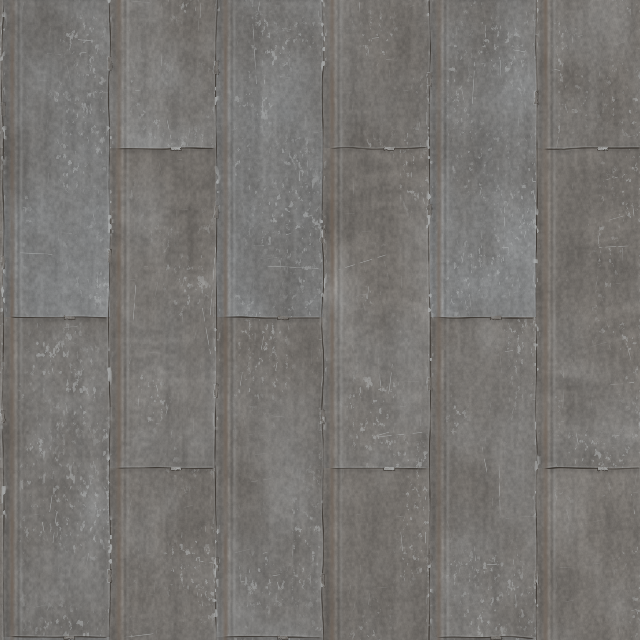
Write a three.js fragment shader that draws this texture.

```glsl
// Weathered zinc cladding: six columns of tall sheets with staggered joints.
// Folded seams, clips and joints come from box distances; grain, stains,
// buckling and scratches come from value noise and hashed line segments.
#define COLUMNS 6.0
#define ROWS 2.0
#define SEAM_SHIFT 0.0045
#define EVEN_JOINT 0.004
#define ODD_JOINT 0.268
#define SOFT 0.0011
#define WARM_ZINC vec3(0.462, 0.446, 0.428)
#define COOL_ZINC vec3(0.485, 0.490, 0.492)
#define RUST vec3(0.435, 0.380, 0.335)
#define PALE vec3(0.700, 0.710, 0.710)
#define GAP vec3(0.220, 0.200, 0.180)

varying vec2 vUv;

float hash(vec2 p) { return fract(sin(dot(p, vec2(127.1, 311.7))) * 43758.5453); }

float noise(vec2 p) {
  vec2 i = floor(p), f = fract(p);
  f = f * f * (3.0 - 2.0 * f);
  return mix(mix(hash(i), hash(i + vec2(1, 0)), f.x),
             mix(hash(i + vec2(0, 1)), hash(i + vec2(1, 1)), f.x), f.y);
}

float fbm(vec2 p) {
  float sum = 0.0, amp = 0.5;
  for (int i = 0; i < 5; i++) {
    sum += amp * noise(p);
    p = p * 2.03 + 17.3;
    amp *= 0.5;
  }
  return sum;
}

float boxDistance(vec2 p, vec2 halfSize) {
  vec2 d = abs(p) - halfSize;
  return length(max(d, 0.0)) + min(max(d.x, d.y), 0.0);
}

float band(float x, float center, float width) {
  float d = (x - center) / width;
  return exp(-d * d);
}

float stroke(float d, float width) { return 1.0 - smoothstep(width, width + SOFT, d); }

// One random upright or level segment per grid cell, broken by noise
float scratches(vec2 p, float cells, float amount, float seed) {
  float mark = 0.0;
  for (int k = 0; k < 9; k++) {
    vec2 id = floor(p * cells) + vec2(mod(float(k), 3.0), floor(float(k) / 3.0)) - 1.0;
    vec2 center = (id + vec2(hash(id + seed + 3.1), hash(id + seed + 7.7))) / cells;
    float angle = (hash(id + seed + 5.3) - 0.5) * 0.5 + 1.5 * step(0.65, hash(id + seed + 9.2));
    vec2 dir = vec2(sin(angle), cos(angle)), q = p - center;
    float reach = (0.1 + 0.35 * hash(id + seed + 1.9)) / cells;
    float d = length(q - dir * clamp(dot(q, dir), -reach, reach));
    mark = max(mark, stroke(d, 0.0001) * step(hash(id + seed), amount));
  }
  return mark * smoothstep(0.3, 0.6, noise(p * 140.0 + seed));
}

void main() {
  // Sheet layout: u runs right from the seam, joint is signed height above it
  vec2 p = vUv;
  float across = (p.x - SEAM_SHIFT) * COLUMNS;
  float column = mod(floor(across), COLUMNS), odd = mod(column, 2.0);
  float u = fract(across) / COLUMNS;
  float up = (p.y - mix(EVEN_JOINT, ODD_JOINT, odd)) * ROWS;
  float row = mod(floor(up), ROWS), v = fract(up);
  float joint = (fract(up + 0.5) - 0.5) / ROWS;
  vec2 jointId = vec2(column, mod(floor(up + 0.5), ROWS));
  float tone = hash(vec2(column, row) + 4.0);

  // Base metal: cool or warm sheet, clouds, streaks, grain and buckling
  vec2 q = p + vec2(column, row) * 3.7;
  float cloud = fbm(q * vec2(13.0, 9.0)) - 0.48;
  float grain = fbm(q * vec2(230.0, 160.0)) - 0.48;
  float ripple = fbm(vec2(q.x * 10.0, q.y * 38.0 + 2.5 * noise(q * 14.0))) - 0.48;
  float cool = mix(0.32 + 0.4 * row, 0.18, odd) - 0.05 * (column - 2.0);
  cool += 0.2 * (tone - 0.5) + 0.3 * (0.5 - v) + 1.1 * cloud;
  vec3 color = mix(WARM_ZINC, COOL_ZINC, clamp(cool, 0.0, 1.0)) * (0.98 + 0.05 * tone);
  color *= 1.0 + 0.28 * cloud + 0.18 * (fbm(q * vec2(80.0, 8.0)) - 0.48) + 0.25 * grain
    + mix(0.07, 0.22, odd * (1.0 - row)) * ripple;

  // Pale scuffs and scratches on the flat of the sheet
  float worn = smoothstep(0.40, 0.66, fbm(q * vec2(16.0, 11.0) + 31.0));
  float scuff = smoothstep(0.57, 0.72, fbm(q * vec2(190.0, 110.0) + 8.0));
  float lines = scratches(q, 30.0, 0.45, 2.0) * (0.2 + 0.5 * worn);
  lines = max(lines, scratches(q, 8.0, 0.3, 13.0) * 0.65);
  float wear = max(scuff * worn * 0.5, lines * 0.75);
  color = mix(color, PALE, wear * smoothstep(0.020, 0.032, u));

  // Folded rib beside the seam
  float mottled = 0.25 + 1.2 * fbm(vec2(column * 9.0 + u * 140.0, p.y * 22.0));
  color *= 1.0 - 0.09 * band(u, 0.007, 0.004);
  color = mix(color, RUST, 0.6 * mottled * band(u, 0.0145, 0.0038));
  color *= 1.0 + 0.11 * mottled * band(u, 0.0200, 0.0025) - 0.07 * band(u, 0.0245, 0.0022);
  color = mix(color, PALE, 0.2 * mottled * band(u, 0.0285, 0.0025));

  // Horizontal joint with its lip, shadow and tab
  float sag = joint + 0.003 * (noise(vec2(p.x * 24.0, jointId.y)) - 0.5);
  float span = smoothstep(0.010, 0.020, u) * (1.0 - smoothstep(0.159, 0.164, u));
  float weight = 0.35 + 0.6 * noise(vec2(p.x * 45.0, jointId.y + 3.0));
  color *= 1.0 - 0.08 * span * band(sag, -0.003, 0.004);
  color = mix(color, PALE, 0.2 * span * band(sag, 0.0022, 0.0011));
  color = mix(color, GAP, weight * span * stroke(abs(sag), 0.0004));
  float tab = boxDistance(vec2(u - 0.104, joint), vec2(0.008, 0.0026)) + 0.004 * grain;
  color = mix(color, GAP, 0.6 * stroke(tab, 0.0004) * smoothstep(0.003, -0.002, joint));
  float tabLight = 0.12 + 0.7 * odd * hash(jointId + 6.0) + grain;
  color = mix(color, mix(WARM_ZINC, PALE, tabLight), stroke(tab, -SOFT));

  // Broken vertical seam, half-hidden clips and chipped edges
  float seamId = mod(floor(across + 0.5), COLUMNS);
  float seam = (fract(across + 0.5) - 0.5) / COLUMNS;
  float line = seam + 0.004 * (noise(vec2(seamId * 7.0, p.y * 14.0)) - 0.5);
  float crack = smoothstep(0.2, 0.75, fbm(vec2(seamId * 5.0, p.y * 26.0)));
  color = mix(color, GAP, (0.1 + 0.75 * crack) * stroke(abs(line), 0.0003));
  color = mix(color, PALE, 0.14 * band(line, -0.0022, 0.0010));
  float slot = floor(p.y * 4.0);
  float clipY = (slot + 0.3 + 0.4 * hash(vec2(seamId, slot))) / 4.0;
  float clip = boxDistance(vec2(seam, p.y - clipY), vec2(0.0032, 0.0100)) + 0.005 * grain;
  float present = step(hash(vec2(slot, seamId + 5.0)), 0.75);
  color = mix(color, WARM_ZINC * (1.0 + 0.5 * grain), 0.8 * present * stroke(clip, -SOFT));
  float edge = present * stroke(abs(clip), 0.0002) * noise(p * 110.0);
  color = mix(color, seam > 0.0 ? GAP : PALE, 0.6 * edge);
  float chips = smoothstep(0.66, 0.80, noise(p * vec2(300.0, 130.0))) * smoothstep(0.42, 0.7, noise(p * vec2(6.0, 23.0)));
  color = mix(color, PALE, 0.8 * chips * band(line, 0.0, 0.0042));

  gl_FragColor = vec4(color, 1.0);
}
```
